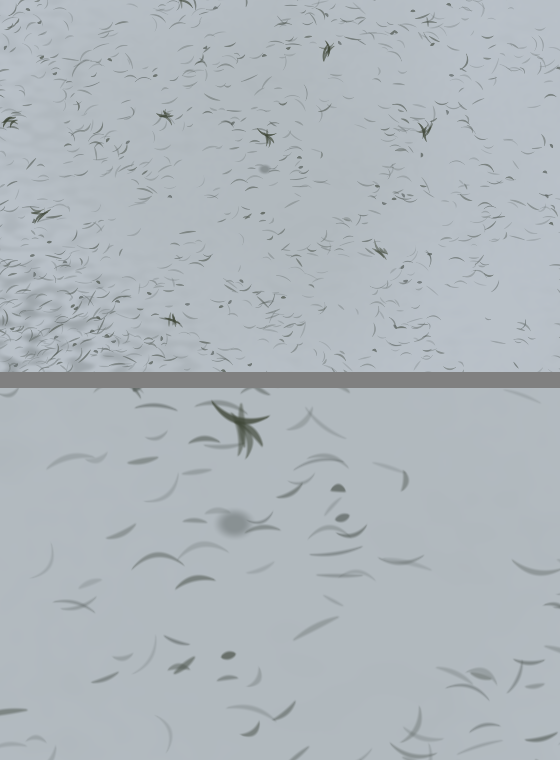
Top, the full canvas; bottom, a detail of the centre.
Give the GLSL for this texture, as a Shadertoy shader.

```glsl
// Thin grass blades poking through a sheet of pale, blue-grey snow.
// Layers of jittered cells scatter curved, tapered blades; gradient noise
// groups them in drifts, and sparse tufts add fans of darker blades.

#define LAYERS 6
#define CELL 0.05
#define BLADE_LENGTH 0.024
#define BLADE_WIDTH 0.0023
#define BLUR 0.0016
#define DENSITY 0.22
#define CLUMPING 0.95
#define TUFT_CELL 0.24
#define TUFT_CHANCE 0.3
#define SNOW_DIM vec3(0.693, 0.724, 0.744)
#define SNOW_LIGHT vec3(0.724, 0.755, 0.785)
#define GRASS_GREY vec3(0.38, 0.41, 0.41)

const vec3 GRASS_DARK = vec3(0.24, 0.27, 0.21);

vec4 hash4(vec2 p) {
    vec4 q = fract(p.xyxy * vec4(0.1031, 0.1030, 0.0973, 0.1099));
    q += dot(q, q.wzxy + 33.33);
    return fract((q.xxyz + q.yzzw) * q.zywx);
}

float cornerSlope(vec2 corner, vec2 offset) {
    float a = 6.2832 * hash4(corner + 71.0).x;
    return dot(vec2(cos(a), sin(a)), offset);
}

// Gradient noise, roughly -0.7 to 0.7
float noise(vec2 p) {
    vec2 i = floor(p), f = fract(p);
    vec2 u = f * f * f * (f * (f * 6.0 - 15.0) + 10.0);
    vec2 e = vec2(0.0, 1.0);
    return mix(mix(cornerSlope(i, f), cornerSlope(i + e.yx, f - e.yx), u.x),
               mix(cornerSlope(i + e, f - e), cornerSlope(i + 1.0, f - 1.0), u.x), u.y);
}

// Grass is thickest at the lower left, then along the left edge
float thicket(vec2 p) {
    float corner = 1.0 - smoothstep(0.12, 0.7, length(p * vec2(1.0, 1.5)));
    float edge = 1.0 - smoothstep(0.0, 0.4, p.x);
    return 0.55 * corner + 0.16 * edge;
}

float grassDensity(vec2 p) {
    float clumps = noise(p * vec2(6.0, 8.0) + 13.0) + 0.4 * noise(p * 15.0);
    return DENSITY + CLUMPING * clumps + thicket(p);
}

// Coverage of one bent blade centred at the origin, tapered to both ends
float blade(vec2 p, float angle, float halfLength, float halfWidth, float bend) {
    float c = cos(angle), s = sin(angle);
    p = vec2(c * p.x + s * p.y, c * p.y - s * p.x);
    float t = p.x / halfLength;
    p.y -= bend * halfLength * (t * t - 0.3);
    float soft = max(BLUR, 0.6 / iResolution.y);
    float d = abs(p.y) - halfWidth * (1.0 - 0.75 * t * t);
    float ends = 1.0 - smoothstep(-soft, soft, abs(p.x) - halfLength);
    return ends * (1.0 - smoothstep(-soft, soft, d));
}

vec3 snow(vec2 p) {
    float light = smoothstep(0.1, 0.85, length(p - vec2(0.68, 0.58)));
    light += 0.35 * noise(p * 3.0) + 0.12 * noise(p * 45.0);
    vec3 color = mix(SNOW_DIM, SNOW_LIGHT, clamp(light, 0.0, 1.0));
    // Buried grass shows as a faint haze
    float patches = smoothstep(-0.2, 0.5, noise(p * vec2(17.0, 34.0)));
    float haze = patches * clamp(thicket(p) + 0.12 * noise(p * 7.0), 0.0, 1.0);
    return mix(color, GRASS_GREY, 0.55 * haze);
}

vec3 addBlades(vec3 color, vec2 p, float layer) {
    vec2 grid = p + layer * vec2(0.0173, 0.0291);
    vec2 home = floor(grid / CELL);
    for (int k = 0; k < 9; k++) {
        vec2 cell = home + vec2(k % 3, k / 3) - 1.0;
        vec4 h = hash4(cell + layer * 57.0 + 200.0);
        vec4 g = hash4(cell + layer * 91.0 + 500.0);
        vec2 offset = grid - (cell + h.xy) * CELL;
        vec2 root = p - offset;
        if (dot(offset, offset) > 0.0012 || h.z > grassDensity(root)) continue;
        float drift = mix(0.35, -0.15, smoothstep(0.2, 1.0, root.x));
        float angle = drift + 0.7 * noise(root * 5.0) + 2.2 * (g.x + g.y - 1.0) * abs(g.x - 0.5) * 2.0;
        float speck = step(0.92, g.w);
        float size = BLADE_LENGTH * mix(0.35 + 0.65 * g.z, 0.28, speck);
        float width = BLADE_WIDTH * mix(0.55 + 0.6 * h.w, 1.5, speck);
        float cover = blade(offset, angle, size, width, g.y - 0.5);
        float strength = mix(0.22 + 0.5 * g.w * g.w, 0.7, speck);
        color = mix(color, mix(GRASS_GREY, GRASS_DARK, 0.7 * h.w * g.w), cover * strength);
    }
    return color;
}

// Rare fans of longer, darker blades around a shared root
vec3 addTufts(vec3 color, vec2 p) {
    vec2 home = floor(p / TUFT_CELL);
    for (int k = 0; k < 9; k++) {
        vec2 cell = home + vec2(k % 3, k / 3) - 1.0;
        vec4 h = hash4(cell + 320.0);
        vec2 offset = p - (cell + h.xy) * TUFT_CELL;
        if (h.z > TUFT_CHANCE || dot(offset, offset) > 0.006) continue;
        for (int j = 0; j < 5; j++) {
            vec4 g = hash4(cell * 7.0 + float(j) * 19.0 + 800.0);
            float angle = 3.0 * (h.w - 0.5) + 1.6 * (g.x - 0.5);
            vec2 q = offset - 0.022 * (g.yz - 0.5);
            float cover = blade(q, angle, 0.01 + 0.018 * g.w, 0.003, g.z - 0.5);
            color = mix(color, GRASS_DARK, cover * (0.4 + 0.4 * g.x));
        }
    }
    return color;
}

void mainImage(out vec4 fragColor, in vec2 fragCoord) {
    vec2 p = fragCoord / iResolution.y;
    vec3 color = snow(p);
    // Soft grey smudge near the middle
    float smudge = 1.0 - smoothstep(0.007, 0.021, length((p - vec2(0.712, 0.545)) * vec2(1.0, 1.3)));
    color = mix(color, GRASS_GREY, 0.5 * smudge);
    for (int i = 0; i < LAYERS; i++) color = addBlades(color, p, float(i));
    fragColor = vec4(addTufts(color, p), 1.0);
}
```
